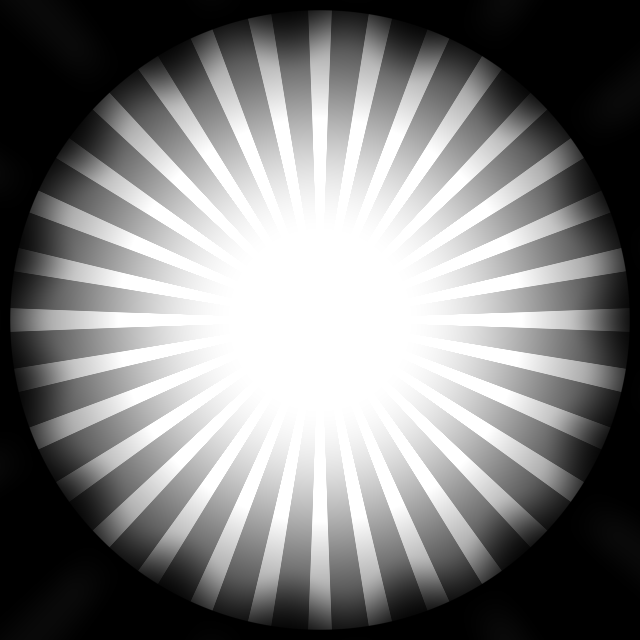
This background is drawn by a Shadertoy shader. Its source:

```glsl
// A white sunburst on black: a soft radial glow with evenly spaced wedge rays.
// Polar coordinates drive everything; a cosine around the circle makes the
// rim fade unevenly and leaves faint beams in the dark corners.

const float TAU = 6.2831853;
const float RAY_COUNT = 32.0;
const float RAY_HALF_ANGLE = 0.0383;
const float RAY_LIGHT = 0.32;
const float DISC_RADIUS = 0.484;
const float RIM_WAVES = 15.0;
const float BEAM_LIGHT = 0.035;

// Smooth coverage of a shape from its signed distance.
float coverage(float dist, float pixel) {
    return 1.0 - smoothstep(-0.5 * pixel, 0.5 * pixel, dist);
}

// Wedges repeated around the centre, one of them on angle zero.
float rays(float angle, float radius, float pixel) {
    float sector = TAU / RAY_COUNT;
    float offAxis = abs(fract(angle / sector + 0.5) - 0.5) * sector;
    return coverage((offAxis - RAY_HALF_ANGLE) * radius, pixel);
}

// Glow that is solid in the middle and falls off outwards.
float coreGlow(float radius) {
    return 1.0 - smoothstep(0.13, 0.62, radius);
}

// Darkening towards the rim, reaching further where the wave is high.
float rimFade(float radius, float wave) {
    float reach = 0.53 + 0.015 * wave;
    return 1.0 - smoothstep(reach - 0.13, reach, radius);
}

void mainImage(out vec4 fragColor, in vec2 fragCoord) {
    float size = min(iResolution.x, iResolution.y);
    vec2 p = (fragCoord - 0.5 * iResolution.xy) / size;
    float pixel = 1.0 / size;
    float radius = length(p);
    float angle = atan(p.y, p.x + 1e-6);
    float wave = -cos(RIM_WAVES * angle);

    // Glow and rays, clipped to white and cut to a disc
    float light = coreGlow(radius) + RAY_LIGHT * rays(angle, radius, pixel);
    light = min(light, 1.0) * rimFade(radius, wave);
    float disc = coverage(radius - DISC_RADIUS, 1.5 * pixel);

    // Faint beams beyond the disc
    float beams = BEAM_LIGHT * pow(max(wave, 0.0), 2.0);
    beams *= smoothstep(DISC_RADIUS, 0.58, radius);

    fragColor = vec4(vec3(mix(beams, light, disc)), 1.0);
}
```
